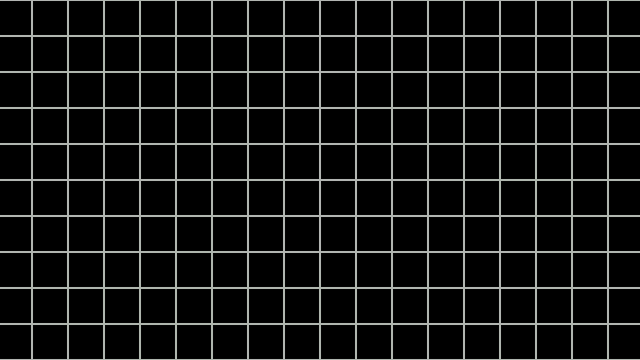
Write a WebGL 2 fragment shader that draws this pattern.

```glsl
#version 300 es
precision highp float;
// Thin pale grey square grid on black, centred on the canvas.
// Cells are a tenth of the canvas height; lines are drawn by exact
// pixel-wide box coverage, with a very faint drift of tint along them.

#define ROWS 10.0
#define LINE_WIDTH 0.0568
#define LINE_COLOR vec3(0.692, 0.712, 0.690)
#define BACK_COLOR vec3(0.0)
#define TINT_DRIFT vec3(0.012, -0.008, 0.016)
#define TINT_SCALE 0.6

uniform vec2 u_resolution;
out vec4 fragColor;

float hash(vec2 p) {
    vec3 q = fract(vec3(p.xyx) * 0.1031);
    q += dot(q, q.yzx + 33.33);
    return fract((q.x + q.y) * q.z);
}

float valueNoise(vec2 p) {
    vec2 cell = floor(p);
    vec2 t = smoothstep(0.0, 1.0, fract(p));
    float low = mix(hash(cell), hash(cell + vec2(1.0, 0.0)), t.x);
    float high = mix(hash(cell + vec2(0.0, 1.0)), hash(cell + vec2(1.0)), t.x);
    return mix(low, high, t.y);
}

// Share of a pixel, centred at each distance, that a line covers.
vec2 lineCoverage(vec2 distanceToLine, float pixel) {
    float halfLine = 0.5 * LINE_WIDTH;
    vec2 near = max(distanceToLine - 0.5 * pixel, vec2(-halfLine));
    vec2 far = min(distanceToLine + 0.5 * pixel, vec2(halfLine));
    return clamp((far - near) / pixel, 0.0, 1.0);
}

void main() {
    // Grid units: one cell is 1.0, with a crossing at the canvas centre
    float pixel = ROWS / u_resolution.y;
    vec2 grid = (gl_FragCoord.xy - 0.5 * u_resolution) * pixel;

    // Distance to the closest vertical and horizontal line
    vec2 distanceToLine = abs(fract(grid + 0.5) - 0.5);
    vec2 coverage = lineCoverage(distanceToLine, pixel);
    float ink = max(coverage.x, coverage.y);

    // Slight uneven tint of the lines
    float drift = valueNoise(grid * TINT_SCALE + 40.0) - 0.5;
    vec3 lineColor = LINE_COLOR + TINT_DRIFT * drift;

    fragColor = vec4(mix(BACK_COLOR, lineColor, ink), 1.0);
}
```
